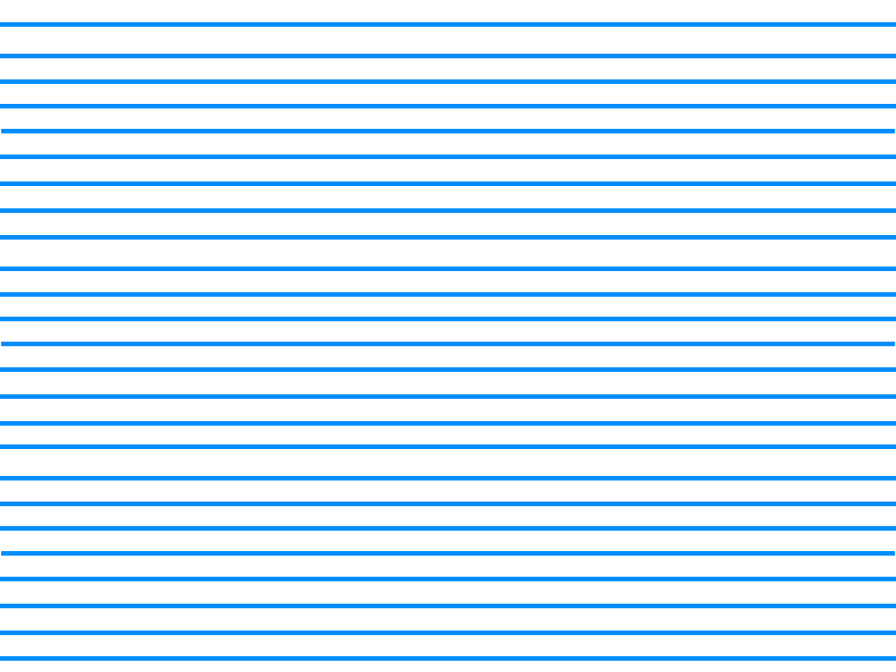
Write a Shadertoy shader that draws this pattern.

```glsl
// Share of a pixel covered by the span |x| < halfSize
float coverage(float x, float halfSize, float pixel) {
    return clamp((halfSize - abs(x)) / pixel + 0.5, 0.0, 1.0);
}

void mainImage(out vec4 fragColor, in vec2 fragCoord) {
    // Page is 576 units tall, measured downward from the top edge
    float pixel = 576.0 / iResolution.y;
    float halfWidth = 0.5 * iResolution.x * pixel;
    float x = fragCoord.x * pixel - halfWidth;
    float y = 576.0 - fragCoord.y * pixel;

    // Uneven rule spacing inside a group, and the top of each group
    float ruleOffset[8] = float[8](0.0, 27.0, 49.0, 70.0, 91.4, 113.4, 136.5, 159.5);
    float groupTop[4] = float[4](21.0, 203.4, 382.9, 564.4);

    float ink = 0.0;
    for (int i = 0; i < 25; i++) {
        int rule = i % 8;
        float ruleY = groupTop[i / 8] + ruleOffset[rule];
        float stroke = coverage(y - ruleY, 1.95, pixel);

        // The middle rule of a group stops just short of both edges
        if (rule == 4) stroke *= coverage(x, halfWidth - 1.0, pixel);
        ink = max(ink, stroke);
    }

    vec3 paper = vec3(1.0);
    vec3 blue = vec3(0.0, 0.55, 1.0);
    fragColor = vec4(mix(paper, blue, ink), 1.0);
}
```
